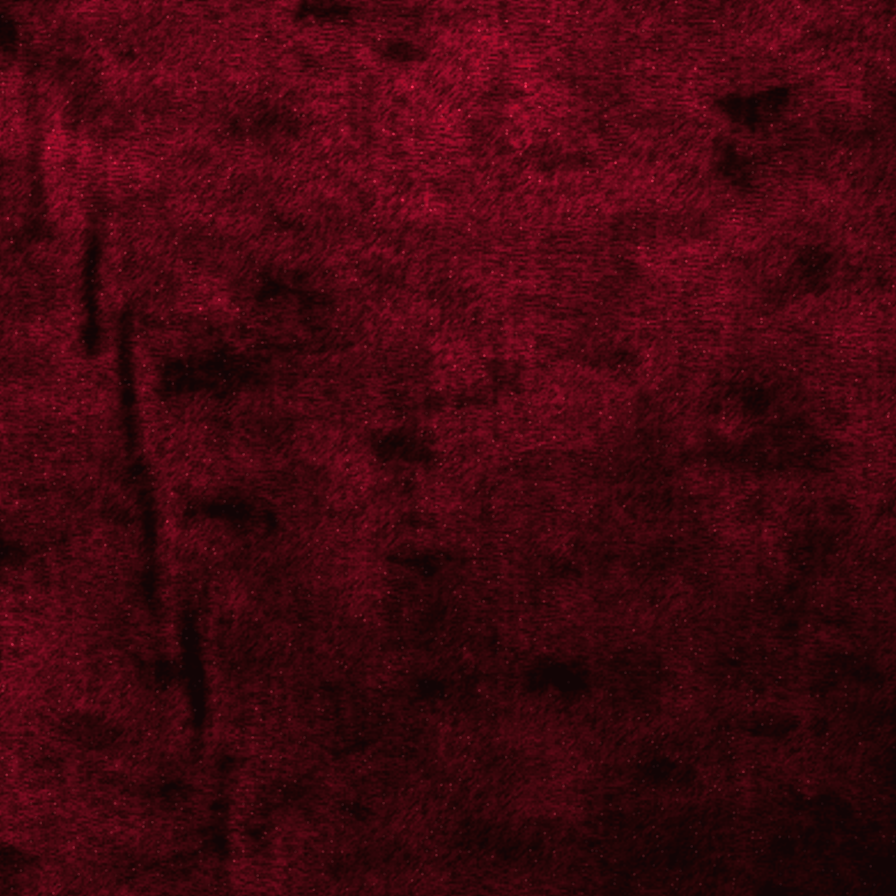
Give the GLSL for this texture, as a WebGL 1 fragment shader.

```glsl
precision highp float;
// Crushed dark red velvet: a slanted light falloff, warped noise for the
// crushed pile, a diagonal run of upright creases, faint threads, and
// fine fibre grain with tiny glints on top.

uniform vec2 u_resolution;

float hash(vec2 p) {
  return fract(sin(dot(p, vec2(127.1, 311.7))) * 43758.5453);
}

float noise(vec2 p) {
  vec2 i = floor(p), f = fract(p);
  f = f * f * (3.0 - 2.0 * f);
  return mix(mix(hash(i), hash(i + vec2(1.0, 0.0)), f.x),
             mix(hash(i + vec2(0.0, 1.0)), hash(i + 1.0), f.x), f.y);
}

float fbm(vec2 p) {
  float sum = 0.0, amp = 0.5;
  for (int i = 0; i < 5; i++) {
    sum += amp * noise(p);
    p = mat2(1.6, 1.2, -1.2, 1.6) * p + 7.3;
    amp *= 0.56;
  }
  return sum / 1.07;
}

// Dark upright folds stepping down the left side, each with a lit right rim.
float creases(vec2 uv) {
  float shade = 0.0;
  for (int i = 0; i < 6; i++) {
    float k = float(i);
    vec2 centre = vec2(0.055 + 0.04 * k, 0.83 - 0.145 * k);
    centre += 0.03 * (vec2(hash(vec2(k, 3.0)), hash(vec2(k, 8.0))) - 0.5);
    vec2 d = uv - centre;
    d.x += 0.012 * (noise(vec2(k * 5.0, uv.y * 22.0)) - 0.5);
    float along = exp(-pow(d.y / 0.095, 4.0));
    float fold = exp(-pow(d.x / 0.011, 2.0));
    float rim = exp(-pow((d.x - 0.024) / 0.010, 2.0));
    shade += along * (0.25 * rim - 0.5 * fold);
  }
  return shade * (0.5 + noise(uv * vec2(40.0, 24.0)));
}

// Short fibres whose lean changes from patch to patch.
float fibres(vec2 uv) {
  vec2 leanRight = vec2(uv.x + uv.y, uv.y - uv.x) * 0.707;
  float a = noise(leanRight * vec2(150.0, 330.0) + 11.0);
  float b = noise(uv * vec2(170.0, 340.0) + 47.0);
  float patchMask = smoothstep(0.35, 0.65, noise(uv * 18.0 + 5.0));
  float fine = noise(uv * 390.0 + 91.0);
  return 0.6 * mix(a, b, patchMask) + 0.4 * fine - 0.5;
}

// Sparse round points of light on single fibre tips.
float glints(vec2 uv) {
  vec2 p = uv * 190.0;
  vec2 cell = floor(p);
  vec2 tip = 0.3 + 0.4 * vec2(hash(cell + 17.0), hash(cell + 53.0));
  float dotMask = 1.0 - smoothstep(0.1, 0.45, length(fract(p) - tip));
  return dotMask * smoothstep(0.88, 1.0, hash(cell + 131.0));
}

void main() {
  vec2 uv = gl_FragCoord.xy / u_resolution;

  // Light from the top, fading towards the lower right corner
  float light = 0.268 + 0.15 * (uv.y - 0.5);
  light -= 0.11 * (uv.x - 0.45) * (1.3 - uv.y);
  light += 0.05 * exp(-8.0 * dot(uv - vec2(0.55, 0.9), uv - vec2(0.55, 0.9)));

  // Crushed pile: broad patches, smaller tufts and dark dents
  vec2 warp = vec2(fbm(uv * 9.0 + 3.0), fbm(uv * 9.0 + 31.0)) - 0.5;
  vec2 pile = uv + 0.05 * warp;
  float relief = 1.0 * (fbm(pile * 7.0 + 2.0) - 0.5);
  relief += 0.9 * (fbm(pile * vec2(22.0, 27.0) + 19.0) - 0.5);
  float dents = smoothstep(0.56, 0.76, fbm(pile * vec2(11.0, 16.0) + 63.0));
  relief -= 0.45 * dents;
  relief += creases(uv);

  // Faint warp and weft threads
  relief += 0.16 * (noise(uv * vec2(130.0, 9.0)) - 0.5);
  relief += 0.12 * (noise(uv * vec2(14.0, 150.0) + 71.0) - 0.5);

  float tone = light * max(1.0 + relief, 0.25);
  tone *= 1.0 + 1.15 * fibres(uv);
  tone = max(tone, 0.07);

  // Wine red ramp, from near black to crimson
  float t = clamp((tone - 0.12) / 0.3, 0.0, 1.5);
  vec3 velvet = vec3(tone, 0.016 + 0.022 * t, 0.02 + 0.085 * pow(t, 1.15));
  velvet += vec3(0.24, 0.10, 0.12) * glints(uv) * (0.35 + 2.0 * tone);

  gl_FragColor = vec4(velvet, 1.0);
}
```
